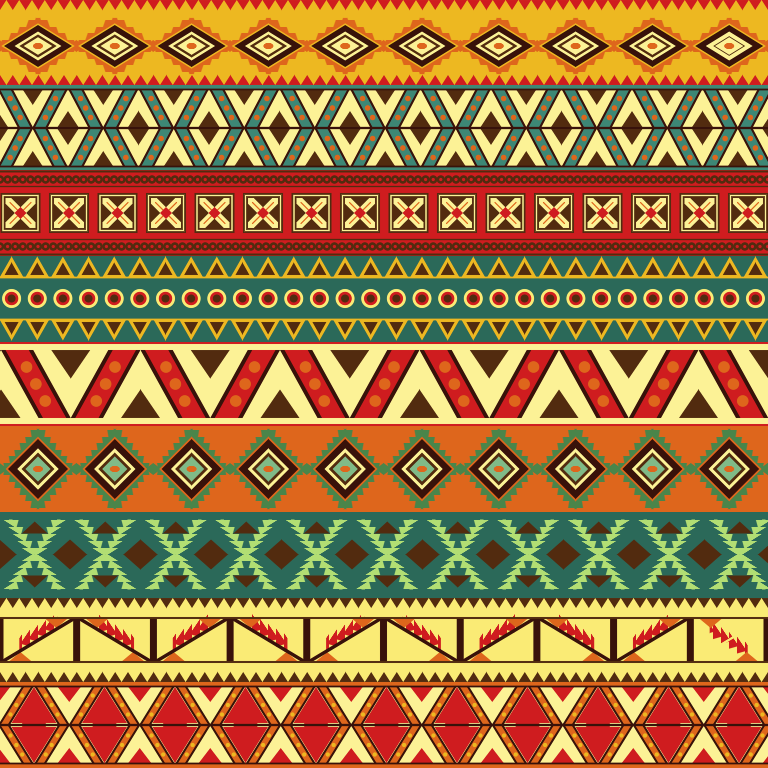
A Shadertoy shader for this pattern:

```glsl
const vec3 RED = vec3(.81, .11, .12), ORANGE = vec3(.87, .4, .11), GOLD = vec3(.93, .72, .13),
  CREAM = vec3(.99, .95, .59), LEMON = vec3(.98, .92, .46), BROWN = vec3(.32, .17, .06),
  DARK = vec3(.22, .07, .04), TEAL = vec3(.17, .41, .35), SEA = vec3(.24, .53, .46),
  LIME = vec3(.7, .87, .45), SAGE = vec3(.5, .73, .53), LEAF = vec3(.29, .52, .29);

void ink(inout vec3 col, vec3 tint, float d, float px) {
  col = mix(tint, col, smoothstep(-.6 * px, .6 * px, d));
}
float repeat(float x, float period, float center) {
  return mod(x - center + .5 * period, period) - .5 * period;
}
float stripe(float y, float center, float halfWidth) { return abs(y - center) - halfWidth; }
float box(vec2 p, float r) { return max(abs(p.x), abs(p.y)) - r; }
float rhomb(vec2 p, vec2 r) {
  return (abs(p.x) / r.x + abs(p.y) / r.y - 1.) * r.x * r.y / length(r);
}
// Triangle standing on y = 0 with its apex at y = h
float tri(vec2 p, float w, float h) {
  return max(-p.y, (abs(p.x) - w * (1. - p.y / h)) * h / length(vec2(w, h)));
}
// Rhombus with toothed sides
float serrated(vec2 p, vec2 r, float tooth) {
  p = abs(p);
  float edge = r.x * (1. - p.y / r.y) + tooth * fract(p.y / tooth);
  return max((p.x - edge) * .7, p.y - r.y);
}

// Alternating peaks and valleys with dotted slanted strips between
vec3 chevrons(vec2 q, float span, float w, float h, float border,
              vec3 ground, vec3 dots, vec3 core, float px) {
  float d = abs(q.x), gap = span - w, k = h / length(vec2(w, h));
  float rowY = .25 * h * clamp(round(4. * q.y / h), 1., 3.);
  vec2 dotAt = vec2(w * rowY / h + .5 * gap, rowY);
  float inset = .5 * gap - abs(d - w * q.y / h - .5 * gap);
  vec3 col = ground;
  ink(col, dots, length(vec2(d, q.y) - dotAt) - .18 * gap, px);
  ink(col, DARK, (inset - border) * k, px);
  ink(col, CREAM, inset * k, px);
  ink(col, core, tri(vec2(d, h - q.y), .52 * w, .42 * h), px);
  ink(col, core, tri(vec2(span - d, q.y), .52 * w, .42 * h), px);
  return col;
}

vec3 mirroredChevrons(vec2 p, float center, float w, vec3 ground, vec3 dots, vec3 core, float px) {
  vec2 q = vec2(repeat(p.x, 70.5, center), 39. - abs(p.y));
  vec3 col = chevrons(q, 35.25, w, 38., 2.4, ground, dots, core, px);
  ink(col, ground, q.y, px);
  ink(col, DARK, min(abs(p.y) - 1.2, stripe(q.y, .5, .9)), px);
  return col;
}

// Nested rhombi on a toothed halo, joined by small rhombi
vec3 medallions(vec2 p, vec2 size, vec3 ground, vec3 halo, vec3 heart, float line, float px) {
  vec2 q = vec2(repeat(p.x, 76.8, 38.), p.y);
  vec3 col = ground;
  ink(col, halo, serrated(q, size * vec2(1.12, 1.34), 6.5), px);
  ink(col, halo, rhomb(vec2(abs(q.x) - 38.4, q.y), vec2(8, 6)), px);
  ink(col, ground, rhomb(q, size * 1.08), px);
  ink(col, DARK, rhomb(q, size), px);
  ink(col, CREAM, rhomb(q, size * .69), px);
  ink(col, BROWN, rhomb(q, size * (.42 + line)), px);
  ink(col, heart, rhomb(q, size * .42), px);
  ink(col, ORANGE, length(q * vec2(1, 1.6)) - 5., px);
  return col;
}

vec3 crossTiles(vec2 p, float px) {
  vec2 q = vec2(repeat(p.x, 48.5, 20.5), p.y), a = abs(q);
  float arm = abs(a.x - a.y) * .7;
  vec3 col = RED;
  ink(col, BROWN, min(stripe(a.y, 41.5, 1.), stripe(a.y, 26.5, .7)), px);
  ink(col, BROWN, stripe(length(vec2(repeat(p.x, 7.6, 0.), a.y - 33.5)), 2.9, 1.3), px);
  ink(col, BROWN, box(q, 20.), px);
  ink(col, CREAM, abs(box(q, 17.5)) - .7, px);
  ink(col, CREAM, max(arm - 4., box(q, 15.)), px);
  ink(col, ORANGE, max(arm - .6, box(q, 11.)), px);
  ink(col, RED, rhomb(q, vec2(6)), px);
  return col;
}

vec3 beads(vec2 p, float px) {
  vec2 q = vec2(repeat(p.x, 25.65, 11.6), abs(p.y));
  float r = length(q);
  vec3 col = TEAL;
  ink(col, GOLD, tri(q - vec2(0, 21), 12., 21.), px);
  ink(col, BROWN, tri(q - vec2(0, 23.5), 7., 12.5), px);
  ink(col, GOLD, stripe(q.y, 21., .9), px);
  ink(col, LEMON, r - 9.5, px);
  ink(col, RED, r - 6.7, px);
  ink(col, BROWN, r - 4., px);
  return col;
}

vec3 lattice(vec2 p, float px) {
  vec2 q = abs(vec2(repeat(p.x, 70.5, 70.), p.y));
  float tooth = abs(q.x + .65 * q.y - 34.) - 1.5 - 6.5 * fract(q.y / 7.);
  vec3 col = TEAL;
  ink(col, LIME, max(tooth * .8, q.y - 35.), px);
  ink(col, BROWN, rhomb(q, vec2(17, 15)), px);
  ink(col, BROWN, tri(vec2(35.25 - q.x, q.y - 21.), 13., 12.), px);
  return col;
}

vec3 panels(vec2 p, float px) {
  float index = floor(p.x / 76.7), last = step(8.5, index), y = abs(p.y), inside = y - 22.;
  vec2 q = vec2((p.x - 76.7 * (index + .5)) * (1. - 2. * mod(index, 2.)), p.y);
  float slant = (q.y + .6 * q.x) * .85;
  float teeth = abs(slant + 6. * (1. - last)) - 1.5 - 6. * fract(q.x / 8.);
  vec3 col = LEMON;
  ink(col, BROWN, tri(vec2(repeat(p.x, 12.8, 0.), 42. - y), 6.4, 10.), px);
  ink(col, RED, max(teeth, abs(q.x) - 19.), px);
  ink(col, LEMON, abs(q.y - .6 * q.x) - 1.3 + 50. * (1. - last), px);
  ink(col, ORANGE, tri(vec2(q.x + 18. * sign(q.y), -inside), 12., 10.), px);
  ink(col, DARK, max(abs(slant) - 1.7, inside) + 50. * last, px);
  ink(col, DARK, max(abs(repeat(p.x, 76.7, 0.)) - 3.5, inside), px);
  ink(col, BROWN, abs(inside) - 1., px);
  return col;
}

void mainImage(out vec4 fragColor, in vec2 fragCoord) {
  // 768 design units, measured downward
  float px = 768. / iResolution.y;
  vec2 p = vec2(fragCoord.x, iResolution.y - fragCoord.y) * px;
  float x = p.x, y = p.y;
  vec3 col;
  if (y < 85.) {
    col = medallions(vec2(x, y - 46.), vec2(34, 21), GOLD, ORANGE, CREAM, x > 691. ? .05 : .13, px);
    ink(col, RED, tri(vec2(repeat(x, 12.8, 0.), 42.5 - abs(y - 42.5)), 6.4, 10.), px);
  } else if (y < 170.) col = mirroredChevrons(vec2(x, y - 128.), 68., 20., SEA, ORANGE, BROWN, px);
  else if (y < 256.) col = crossTiles(vec2(x, y - 213.), px);
  else if (y < 342.) col = beads(vec2(x, y - 298.5), px);
  else if (y < 426.) {
    vec2 q = vec2(repeat(x, 139.5, 140.5), y - 350.);
    col = chevrons(q, 69.75, 37.5, 68., 4.5, RED, ORANGE, BROWN, px);
    ink(col, CREAM, 34. - abs(y - 384.), px);
    ink(col, RED, 40. - abs(y - 384.), px);
  } else if (y < 512.) col = medallions(vec2(x, y - 469.), vec2(30), ORANGE, LEAF, SAGE, .13, px);
  else if (y < 598.) col = lattice(vec2(x, y - 554.5), px);
  else if (y < 682.) col = panels(vec2(x, y - 640.), px);
  else {
    col = mirroredChevrons(vec2(x, y - 725.), 34., 23.5, ORANGE, GOLD, RED, px);
    ink(col, RED, tri(vec2(repeat(x, 70.5, 34.), abs(y - 725.) - 2.), 22.5, 36.), px);
  }
  fragColor = vec4(col, 1);
}
```
